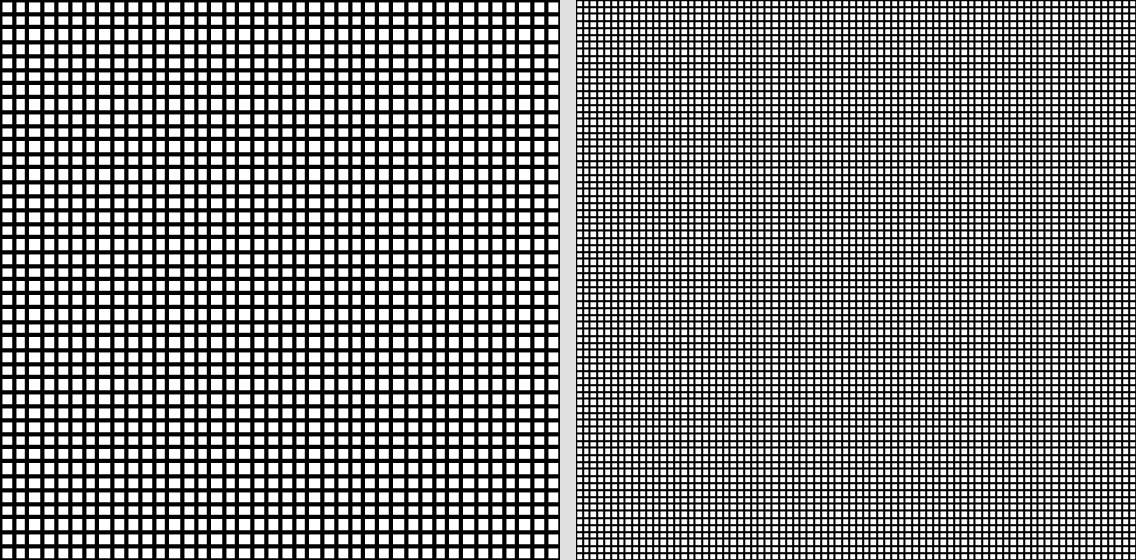
Left: one tile. Right: repeated 2 by 2.
Give the GLSL for this pattern, as a WebGL 2 fragment shader.

```glsl
#version 300 es
precision highp float;
// A square mesh of black lines over white, 40 cells across and 40 down.
// Each line is measured by its distance to the nearest grid index, and some
// lines slip slightly towards the left or top; indices wrap, so it tiles.

uniform vec2 u_resolution;
out vec4 fragColor;

const float REPEATS = 40.0;       // cells along each axis
const float LINE_WIDTH = 0.30;    // share of one cell
const float REST_SHIFT = 0.025;   // usual line offset, in cells
const float SLIP_SHIFT = -0.08;   // offset of a slipped line, in cells
const float SLIP_PERIOD = 5.0;    // every fifth line slips
const float SLIP_PHASE = 2.0;
const float SLIP_CHANCE = 0.12;   // chance that any other line slips
const vec3 LINE_COLOR = vec3(0.0);
const vec3 CELL_COLOR = vec3(1.0);

// Integer hash of a line index and an axis seed, from 0 to 1
float hash(uint index, uint seed) {
    uint h = index * 747796405u + seed * 277803737u + 97u;
    h = (h ^ (h >> 16)) * 73244475u;
    h = (h ^ (h >> 15)) * 73244475u;
    h ^= h >> 16;
    return float(h & 65535u) / 65535.0;
}

// Small displacement of one wrapped line
float lineShift(float index, uint axis) {
    float wrapped = mod(index, REPEATS);
    bool regular = abs(mod(wrapped, SLIP_PERIOD) - SLIP_PHASE) < 0.5;
    bool irregular = hash(uint(wrapped + 0.5), axis) < SLIP_CHANCE;
    return (regular || irregular) ? SLIP_SHIFT : REST_SHIFT;
}

// Coverage of the nearest line along one axis, antialiased over one pixel
float lineCoverage(float position, float pixel, uint axis) {
    float index = floor(position + 0.5);
    float dist = abs(position - index - lineShift(index, axis));
    return clamp((0.5 * LINE_WIDTH - dist) / pixel + 0.5, 0.0, 1.0);
}

void main() {
    // Cell units; rows count from the top
    vec2 uv = gl_FragCoord.xy / u_resolution;
    vec2 cell = vec2(uv.x, 1.0 - uv.y) * REPEATS;
    vec2 pixel = REPEATS / u_resolution;

    // Union of both line sets
    float vertical = lineCoverage(cell.x, pixel.x, 1u);
    float horizontal = lineCoverage(cell.y, pixel.y, 2u);
    float ink = 1.0 - (1.0 - vertical) * (1.0 - horizontal);

    fragColor = vec4(mix(CELL_COLOR, LINE_COLOR, ink), 1.0);
}
```
